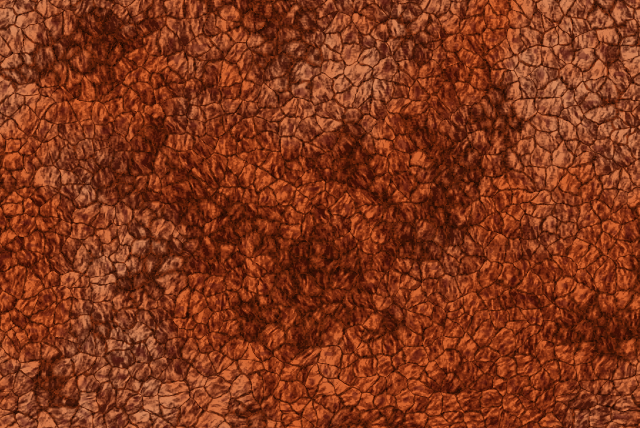
Give the GLSL for this texture, as a Shadertoy shader.

```glsl
// Draws cracked, scaly rust-brown leather with fine wrinkles and worn dark patches.

const vec3 UMBER  = vec3(0.25, 0.06, 0.018);
const vec3 BROWN  = vec3(0.43, 0.14, 0.05);
const vec3 RUST   = vec3(0.59, 0.23, 0.09);
const vec3 ORANGE = vec3(0.83, 0.39, 0.18);
const vec3 TAUPE  = vec3(0.32, 0.12, 0.06);
const vec3 BLUSH  = vec3(0.84, 0.54, 0.37);
const vec3 PLUM   = vec3(0.30, 0.07, 0.06);
const vec3 CRACK  = vec3(0.31, 0.10, 0.025);

float hash(vec2 p) {
    return fract(sin(dot(p, vec2(127.1, 311.7))) * 43758.5);
}

vec2 hash2(vec2 p) {
    return vec2(hash(p), hash(p + 57.3));
}

float noise(vec2 p) {
    vec2 i = floor(p), f = fract(p);
    f = f * f * (3.0 - 2.0 * f);
    return mix(mix(hash(i), hash(i + vec2(1, 0)), f.x),
               mix(hash(i + vec2(0, 1)), hash(i + vec2(1, 1)), f.x), f.y);
}

float fbm(vec2 p) {
    float sum = 0.0, amp = 0.53;
    for (int i = 0; i < 4; i++) {
        sum += amp * noise(p);
        p = mat2(1.6, 1.2, -1.2, 1.6) * p + 7.1;
        amp *= 0.5;
    }
    return sum;
}

mat2 rotate(float a) {
    float c = cos(a), s = sin(a);
    return mat2(c, s, -s, c);
}

// Scale pattern: xy = offset to the centre, z = distance to the border, w = random id
vec4 scales(vec2 p, float jitter) {
    vec2 cell = floor(p), nearest = vec2(0), nearestCell = cell;
    float best = 9.0, border = 9.0;
    for (int y = -1; y <= 1; y++)
    for (int x = -1; x <= 1; x++) {
        vec2 c = cell + vec2(x, y);
        vec2 r = c + 0.5 + jitter * (hash2(c) - 0.5) - p;
        float d = dot(r, r);
        if (d < best) { best = d; nearest = r; nearestCell = c; }
    }
    for (int y = -2; y <= 2; y++)
    for (int x = -2; x <= 2; x++) {
        vec2 c = nearestCell + vec2(x, y);
        vec2 r = c + 0.5 + jitter * (hash2(c) - 0.5) - p;
        vec2 gap = r - nearest;
        if (dot(gap, gap) > 1e-4)
            border = min(border, dot(0.5 * (r + nearest), normalize(gap)));
    }
    return vec4(nearest, border, hash(nearestCell + 19.7));
}

// Fine creases stretched along one direction
float wrinkles(vec2 p, float angle) {
    vec2 q = rotate(angle) * p;
    q.x += 0.01 * (noise(p * 50.0) - 0.5);
    return 0.65 * noise(q * vec2(180.0, 65.0)) + 0.35 * noise(q * vec2(270.0, 130.0) + 31.0);
}

vec3 rustRamp(float t) {
    vec3 c = mix(UMBER, BROWN, smoothstep(0.0, 0.38, t));
    c = mix(c, RUST, smoothstep(0.35, 0.7, t));
    return mix(c, ORANGE, smoothstep(0.65, 1.1, t));
}

void mainImage(out vec4 fragColor, in vec2 fragCoord) {
    vec2 p = fragCoord / iResolution.y;
    float density = 23.0;
    float pixel = density / iResolution.y;

    // Broad variation: worn hollows, faded areas, brightness
    float hollow = smoothstep(0.54, 0.74, fbm(p * 8.5 + 3.0));
    float faded = smoothstep(0.38, 0.7, fbm(p * 3.6 + 21.0) + 0.16 * (p.y - 0.5));
    float broad = fbm(p * 5.0 + 40.0) - 0.5;

    // Irregular scales, jagged by small warping
    vec2 warp = vec2(fbm(p * 16.0), fbm(p * 16.0 + 9.0)) - 0.5;
    vec2 q = (p + 0.04 * warp) * vec2(1.0, 1.08);
    vec4 scale = scales(q * density, 0.95);

    // Each scale has one crease direction: upright above, nearly level at the bottom
    float centreY = q.y + scale.y / density;
    float level = smoothstep(0.3, 0.0, centreY);
    float crease = wrinkles(p, 1.3 * (scale.w - 0.5) + 1.1 * level) - 0.5;
    float grain = noise(p * 300.0) - 0.5;

    // Light from the upper left falls on each domed scale
    float dome = dot(scale.xy, vec2(0.45, -0.8));
    float tone = 0.65 + 1.5 * crease + 0.42 * grain + 0.28 * (scale.w - 0.5)
               + 0.5 * broad + 0.22 * dome;
    tone -= 0.26 * hollow;

    vec3 color = rustRamp(tone);
    vec3 pale = mix(TAUPE, BLUSH, smoothstep(0.0, 1.1, tone));
    color = mix(color, pale, faded * (0.5 + 0.5 * noise(p * 30.0)));

    // Plum stains gather in the middle of scales
    float stain = smoothstep(0.6, 0.85, noise(p * 75.0 + 5.0)) * smoothstep(0.1, 0.35, scale.z);
    color = mix(color, PLUM, 0.5 * stain * (1.0 - hollow));

    // Cracks widen and soften inside the hollows
    float width = mix(0.04, 0.17, hollow) + 0.07 * (noise(p * 60.0) - 0.4);
    float blur = 0.8 * pixel + 0.12 * hollow;
    float crack = 1.0 - smoothstep(width - blur, width + blur, scale.z);
    vec3 crackColor = CRACK * (1.0 + 1.3 * crease + 0.7 * grain);
    color = mix(color, crackColor, 0.88 * crack);

    fragColor = vec4(clamp(color, 0.0, 1.0), 1.0);
}
```
